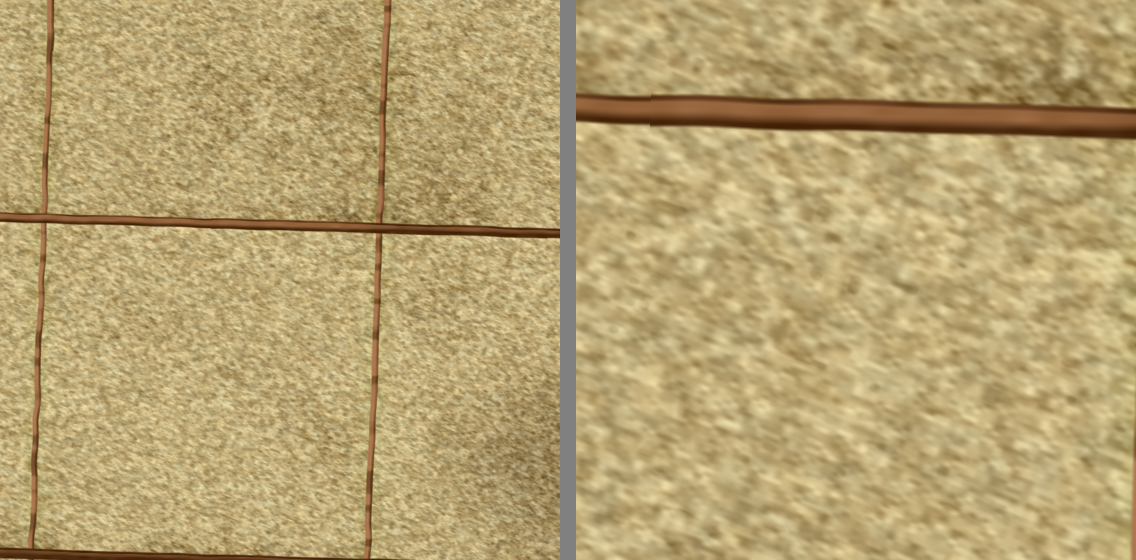
Left: the whole. Right: its middle third, enlarged.
This texture is drawn by a WebGL 1 fragment shader. Its source:

```glsl
precision highp float;
// Sandy square paving slabs with slightly skewed, recessed brown joints and dirt stains.
uniform vec2 u_resolution;

#define TILE 0.6
#define ORIGIN vec2(0.056, 0.612)
#define SKEW vec2(0.036, 0.029)
#define JOINT_HALF vec2(0.0056, 0.0088)
#define GRAIN_SCALE vec2(105.0, 190.0)
#define GRAIN_CONTRAST 1.55
#define STAIN_STRENGTH 0.55
#define SAND_DARK vec3(0.59, 0.50, 0.31)
#define SAND_LIGHT vec3(0.83, 0.76, 0.56)
#define JOINT_CLAY vec3(0.63, 0.43, 0.27)
#define JOINT_DARK vec3(0.28, 0.15, 0.04)

float hash(vec2 p) {
    vec3 q = fract(vec3(p.xyx) * 0.1031);
    q += dot(q, q.yzx + 33.33);
    return fract((q.x + q.y) * q.z);
}

float noise(vec2 p) {
    vec2 i = floor(p);
    vec2 f = fract(p);
    f = f * f * (3.0 - 2.0 * f);
    vec2 e = vec2(1.0, 0.0);
    return mix(mix(hash(i), hash(i + e), f.x),
               mix(hash(i + e.yx), hash(i + e.xx), f.x), f.y);
}

float fbm(vec2 p) {
    float sum = 0.0;
    float amplitude = 0.5;
    for (int i = 0; i < 4; i++) {
        sum += amplitude * noise(p);
        p = mat2(1.6, 1.2, -1.2, 1.6) * p + 17.3;
        amplitude *= 0.5;
    }
    return sum;
}

// Soft round stains at hashed places inside one slab.
float slabSpots(vec2 local, vec2 id) {
    float spots = 0.0;
    for (int i = 0; i < 5; i++) {
        vec2 seed = id * 7.0 + float(i) * vec2(3.7, 11.3) + 40.0;
        vec2 center = 0.15 + 0.7 * vec2(hash(seed), hash(seed + 5.1));
        float radius = mix(0.025, 0.06, hash(seed + 9.4));
        float strength = mix(0.3, 1.0, hash(seed + 2.6));
        spots += strength * (1.0 - smoothstep(0.0, radius, length(local - center)));
    }
    return spots;
}

// Sand surface: slanted short streaks, fine speckle and dark flecks.
vec3 sandColor(vec2 uv, float stain) {
    vec2 slanted = mat2(0.93, 0.37, -0.37, 0.93) * uv * GRAIN_SCALE;
    float grain = 0.6 * noise(slanted) + 0.4 * noise(slanted * 1.9 + 31.0);
    float flecks = smoothstep(0.72, 0.95, noise(slanted * 0.85 + 73.0));
    float tone = 0.69 + (grain - 0.5) * GRAIN_CONTRAST + 0.16 * (fbm(uv * 7.0) - 0.47);
    tone -= 0.28 * flecks + stain * (0.65 + 0.7 * (1.0 - grain));
    vec3 color = mix(SAND_DARK, SAND_LIGHT, max(tone, -0.9));
    float hue = noise(slanted * 0.6 + 11.0) - 0.5;
    return color + hue * vec3(0.025, -0.005, -0.035);
}

void main() {
    vec2 uv = gl_FragCoord.xy / u_resolution;
    float soft = max(0.0015, 1.0 / min(u_resolution.x, u_resolution.y));

    // Slab grid; offset is the signed distance to the nearest joint on each axis.
    vec2 grid = (uv - ORIGIN + vec2(-SKEW.x, SKEW.y) * uv.yx) / TILE;
    vec2 id = floor(grid);
    vec2 local = grid - id;
    vec2 joint = floor(grid + 0.5);
    vec2 offset = (grid - joint) * TILE;
    vec2 along = vec2(noise(vec2(uv.y * 28.0, joint.x * 9.0 + 20.0)),
                      noise(vec2(uv.x * 22.0, joint.y * 9.0 + 50.0)));
    offset += (along - 0.5) * vec2(0.0035, 0.002);
    vec2 halfWidth = JOINT_HALF * (0.85 + 0.3 * along.yx);

    // Dirt: spots, grime above the horizontal joints, smears and a shaded corner.
    float patchy = smoothstep(0.32, 0.66, fbm(uv * 13.0 + 4.0));
    float speckled = 0.3 + 1.2 * noise(uv * 75.0);
    float grime = step(0.0, offset.y) * exp(-offset.y * 38.0) * patchy;
    grime += 0.45 * exp(-abs(offset.x) * 55.0) * patchy * step(0.0, grid.y);
    float smear = smoothstep(0.53, 0.75, fbm(uv * 5.0 + 8.0));
    float corner = 1.0 - smoothstep(0.05, 0.3, length((uv - vec2(1.02, 0.17)) * vec2(1.0, 1.3)));
    float stain = STAIN_STRENGTH * speckled * (slabSpots(local, id) + grime + 0.5 * smear);
    stain += 0.38 * corner + 0.05 * step(0.0, grid.y);
    vec3 color = sandColor(uv, stain);
    color = mix(color, color * vec3(0.85, 0.84, 0.86), corner * 0.55);

    // Greenish tint beside upright joints and a pale lip below level ones.
    color -= vec3(0.05, 0.015, 0.06) * exp(-abs(offset.x) * 80.0);
    float lip = exp(-abs(offset.y + halfWidth.y + 0.003) * 400.0);
    color += vec3(0.05, 0.05, 0.04) * lip;

    // Upright joints: pink clay on the left, shadow on the right.
    vec2 across = offset / halfWidth;
    float wear = noise(vec2(uv.y * 65.0, joint.x * 5.0 + 12.0));
    float shade = smoothstep(-0.1, 0.9, across.x) * (0.45 + 0.55 * along.x);
    shade = clamp(shade + 0.55 * smoothstep(0.55, 0.9, wear), 0.0, 0.9);
    vec3 upright = mix(JOINT_CLAY + vec3(0.04, 0.02, 0.03), JOINT_DARK, shade);
    vec2 cover = 1.0 - smoothstep(halfWidth - soft, halfWidth + soft, abs(offset));
    color = mix(color, upright, cover.x * 0.92);

    // Level joints: thin dark top line, clay body, deep shadow along the bottom.
    float topLine = smoothstep(0.5, 0.8, across.y) * (0.4 + 0.5 * along.y);
    float deep = smoothstep(0.45, 0.95, uv.x + 0.5 * (along.y - 0.5));
    deep = max(deep * 0.65, clamp(-joint.y, 0.0, 1.0) * 0.8);
    float bottom = 1.0 - smoothstep(-0.9, 0.1 + 0.5 * deep, across.y);
    float depth = clamp(max(topLine, bottom) + 0.55 * deep + 0.12, 0.0, 1.0);
    vec3 level = mix(JOINT_CLAY, JOINT_DARK, depth);
    level += 0.06 * (noise(uv * vec2(60.0, 200.0)) - 0.5);
    color = mix(color, level, cover.y);

    gl_FragColor = vec4(clamp(color, 0.0, 1.0), 1.0);
}
```
